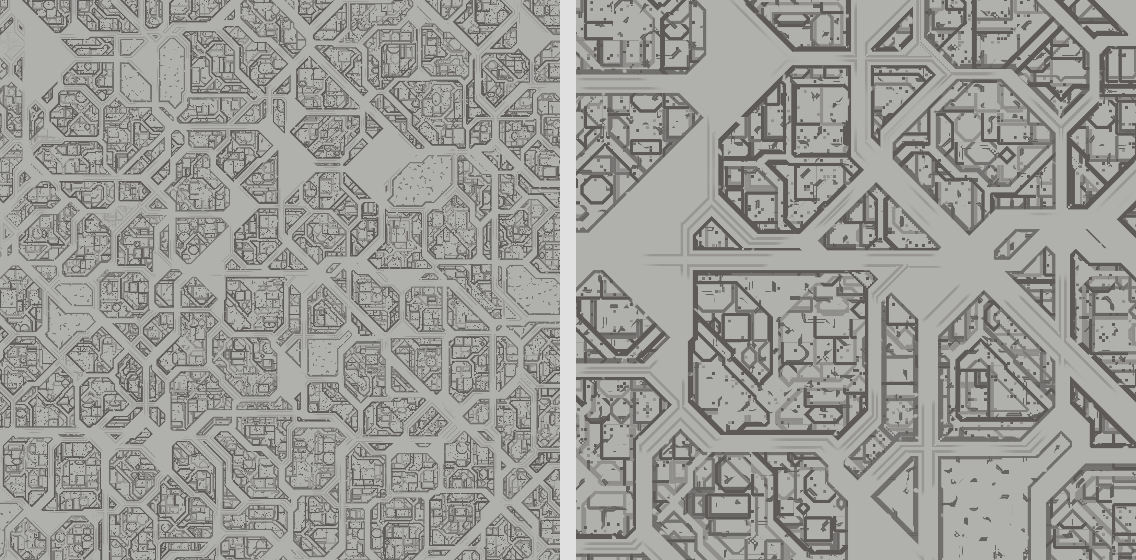
Left, the full canvas; right, a detail of the centre.
Write a Shadertoy shader that draws this pattern.

```glsl
// Dense etched maze seen from above: streets at 0, 45 and 90 degrees enclose
// blocks, blocks split into chamfered plots with one-sided shadow outlines.
// Chebyshev Voronoi cells make the streets, random box splits make the plots.

#define UNITS 512.0        // fine units along the canvas height
#define QUARTER 118.0      // spacing of the long main streets
#define BLOCK 53.0         // spacing of the blocks
#define YARD 29.0          // spacing of the yards within blocks
#define AVENUE 3.0         // half width of a main street
#define STREET 1.3         // least half width of a street
#define ALLEY 0.8          // half width of an alley
#define PLOT 11.5          // plots longer than this are split again
#define PLAZA 0.06         // share of blocks left open
#define SPECKLE 0.13       // density of the loose dots
#define LIGHT vec3(0.69, 0.69, 0.68)
#define DARK vec3(0.36, 0.35, 0.34)

struct Cell { vec2 site; float edge; };

vec2 hash2(vec2 p) {
    vec3 q = fract(p.xyx * vec3(0.1031, 0.1030, 0.0973));
    q += dot(q, q.yzx + 33.33);
    return fract((q.xx + q.yz) * q.zy);
}

float gradientDot(vec2 corner, vec2 offset) {
    float angle = 6.2832 * hash2(corner).x;
    return dot(vec2(cos(angle), sin(angle)), offset);
}

float gradientNoise(vec2 p) {
    vec2 i = floor(p), f = p - i;
    vec2 u = f * f * (3.0 - 2.0 * f), e = vec2(1.0, 0.0);
    return mix(mix(gradientDot(i, f), gradientDot(i + e, f - e), u.x),
               mix(gradientDot(i + e.yx, f - e.yx), gradientDot(i + 1.0, f - 1.0), u.x), u.y);
}

// Chebyshev Voronoi cell: its borders run straight or at 45 degrees
Cell findCell(vec2 p, float size, float seed) {
    vec2 base = floor(p / size), site = vec2(0.0);
    float near = 1e5, next = 1e5;
    for (int j = -1; j <= 1; j++)
    for (int i = -1; i <= 1; i++) {
        vec2 id = base + vec2(i, j);
        vec2 s = floor((id + 0.1 + 0.8 * hash2(id + seed)) * size);
        vec2 d = abs(p - s);
        float m = max(d.x, d.y);
        if (m < near) { next = near; near = m; site = s; }
        else next = min(next, m);
    }
    return Cell(site, 0.5 * (next - near));
}

// Soft-edged band between two distances
float band(float d, float lo, float hi, float aa) {
    return smoothstep(lo - aa, lo + aa, d) * (1.0 - smoothstep(hi - aa, hi + aa, d));
}

// Line of even width along a level of a field; flat parts carry none
float line(float field, float width, float unitsPerPixel) {
    float slope = length(vec2(dFdx(field), dFdy(field))) / unitsPerPixel;
    return band(field / clamp(slope, 0.5, 1.0), 0.0, width, 0.5 * unitsPerPixel) * step(0.4, slope);
}

// Three strengths of ink
float tone(float h) { return h < 0.46 ? 1.0 : h < 0.72 ? 0.7 : 0.38; }

// Outline of the plot under p, found by repeated splits of a box
float plotInk(vec2 p, vec2 site, float aa) {
    vec2 q = p - site, lo = vec2(-34.0), hi = vec2(34.0);
    for (int i = 0; i < 7; i++) {
        vec2 size = hi - lo, h = hash2(lo + 1.7 * hi + site + 71.0);
        if (max(size.x, size.y) < PLOT) break;
        vec2 cut = floor(lo + size * (0.24 + 0.52 * h.x));
        if (size.x > size.y) { if (q.x < cut.x) hi.x = cut.x; else lo.x = cut.x; }
        else { if (q.y < cut.y) hi.y = cut.y; else lo.y = cut.y; }
    }
    vec2 look = hash2(lo * 1.3 + hi + site + 17.0);
    vec2 form = hash2(lo + hi * 2.1 + site + 43.0);
    if (look.x < 0.14) return 0.0;

    // Some plots are closed on all sides, others only at the lower left
    float closed = step(0.84, look.x);
    vec2 a = lo + 1.0, b = hi - closed;
    vec2 inset = 0.5 * (b - a) - abs(q - 0.5 * (a + b));
    float chamfer = form.x < 0.25 ? 2.5 : 0.0;
    float d = min(min(inset.x, inset.y), (inset.x + inset.y - chamfer) * 0.7071);
    float outline = band(d, -1.0, 0.0, aa) * tone(look.y);

    // Paler shadow just inside the lower left walls
    float shadow = band(min(q.x - lo.x, q.y - lo.y), 1.0, 2.0, aa) * step(0.62, form.y);
    return max(outline, shadow * (form.y > 0.85 ? 0.85 : 0.4));
}

void mainImage(out vec4 fragColor, in vec2 fragCoord) {
    vec2 p = fragCoord / iResolution.y * UNITS;
    float unitsPerPixel = UNITS / iResolution.y;
    float aa = 0.5 * unitsPerPixel;

    Cell quarter = findCell(p, QUARTER, 211.0);
    Cell block = findCell(p, BLOCK, 5.0);
    Cell yard = findCell(p, YARD, 131.0);
    Cell chip = findCell(p, 9.0, 57.0);
    vec2 blockLook = hash2(block.site + 9.0), yardLook = hash2(yard.site + 23.0);

    // Signed depth inside the blocks and inside the yards
    float depth = min(quarter.edge - AVENUE, block.edge - STREET - 1.9 * blockLook.y);
    float yardDepth = yard.edge - ALLEY;
    float inBlock = smoothstep(-aa, aa, depth);
    float built = inBlock * step(PLAZA, blockLook.x);
    float breaks = gradientNoise(p * 0.31);
    float patches = gradientNoise(p * 0.035 + 40.0);

    // Plots, then yard walls with a fainter inner ring
    float ink = plotInk(p, yard.site, aa) * smoothstep(-aa, aa, yardDepth);
    float yardShadow = dot(p - yard.site, vec2(1.0)) < 0.0 ? 1.5 : 1.0;
    float wall = line(yardDepth, yardShadow, unitsPerPixel) * tone(yardLook.x);
    float ring = line(yardDepth - 3.0, 1.0, unitsPerPixel) * 0.6 * step(0.7, yardLook.y);
    ink = max(ink, max(wall, ring));

    // Loose dots gather in patches
    vec2 f = abs(fract(p) - 0.5), dotLook = hash2(floor(p) + 3.0);
    float grain = step(1.0 - SPECKLE * smoothstep(-0.4, 0.4, patches), dotLook.x);
    ink = max(ink, grain * tone(dotLook.y) * (1.0 - smoothstep(0.35, 0.5, max(f.x, f.y))));
    ink *= built;

    // Broken hairlines run over plots and open plazas
    float hair = line(chip.edge, 0.6, unitsPerPixel) * smoothstep(0.1, 0.16, breaks);
    ink = max(ink, hair * 0.9 * inBlock);

    // Kerbs, heavier at the lower left, and faint broken marks along the streets
    float kerbShadow = dot(p - block.site, vec2(1.0)) < 0.0 ? 1.6 : 1.0;
    float kerb = line(depth, kerbShadow, unitsPerPixel) * (blockLook.x > 0.5 ? 1.0 : 0.75);
    float mark = line(depth + 1.8, 0.8, unitsPerPixel) * smoothstep(0.0, 0.1, patches);
    ink = max(ink, max(kerb * smoothstep(-0.42, -0.3, breaks), 0.3 * mark));

    fragColor = vec4(mix(LIGHT, DARK, ink), 1.0);
}
```
